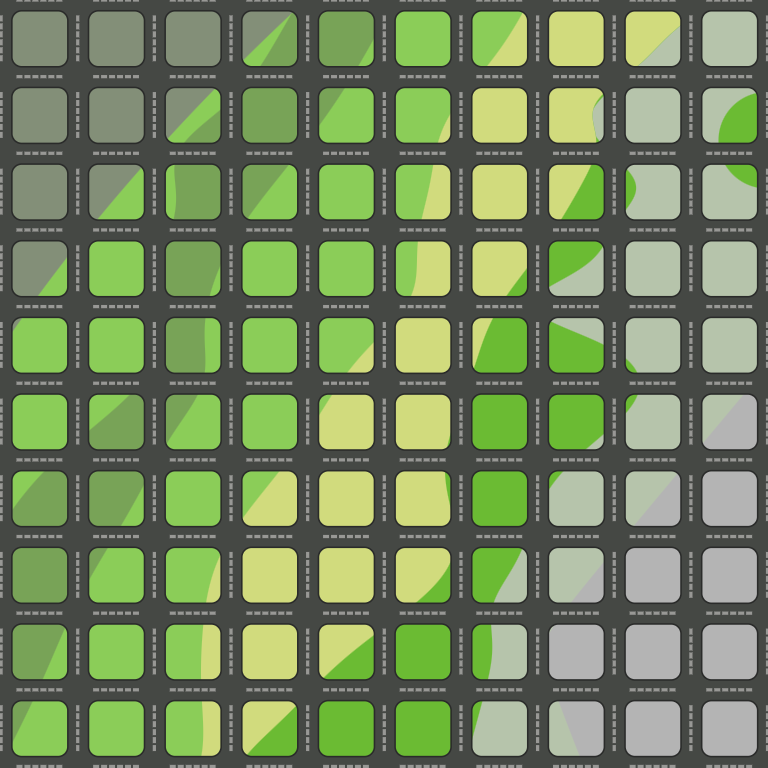
Write a Shadertoy shader that draws this pattern.

```glsl
// City blocks in a ten by ten street grid, tinted by winding diagonal bands of land.

// Smooth bump of height one around a center.
float hump(float y, float center, float width) {
    float d = (y - center) / width;
    return exp(-d * d);
}

float roundedBox(vec2 p, float halfSize, float radius) {
    vec2 q = abs(p) - halfSize + radius;
    return length(max(q, 0.0)) + min(max(q.x, q.y), 0.0) - radius;
}

// Coverage of the region where the distance is negative.
float coverage(float dist, float pixel) {
    return clamp(0.5 - dist / pixel, 0.0, 1.0);
}

// Blends to the next land colour right of a border.
vec3 addBand(vec3 land, vec3 next, float border, float x) {
    float d = border - x;
    return mix(land, next, coverage(d, max(fwidth(d), 1e-4)));
}

// Land colour; borders give x for each y, counted in blocks from the top left.
vec3 landColor(vec2 p) {
    float y = p.y;
    vec3 meadow = vec3(0.545, 0.805, 0.345);
    vec3 vivid = vec3(0.42, 0.735, 0.20);

    float meadowStart = 3.98 - 1.08 * y + 0.045 * y * y;
    float forestStart = 3.89 - 0.57 * y - 0.45 * hump(y, 1.95, 0.6) + 0.8 * hump(y, 4.8, 1.1);
    float forestEnd = 5.14 - 0.515 * y - 0.5 * hump(y, 3.3, 1.5)
                    + 0.2 * hump(y, 5.0, 0.6) - 0.1 * hump(y, 7.8, 1.0);
    float wheatStart = 6.9 - 0.5 * y - 0.3 * hump(y, 1.6, 0.8) + 0.38 * hump(y, 3.9, 0.7)
                     - 0.42 * hump(y, 7.2, 1.2) + 0.7 * hump(y, 10.2, 1.2);
    float vividStart = 8.9 - 0.55 * y + 0.3 * hump(y, 0.0, 0.4) - 0.4 * hump(y, 1.35, 0.45)
                     - 0.2 * hump(y, 4.1, 0.8) + hump(y, 7.4, 1.1) - 0.3 * hump(y, 10.0, 0.6);
    float paleStart = 8.75 - 0.27 * y - 0.65 * hump(y, 1.5, 0.6) + 0.25 * hump(y, 2.45, 0.4)
                    - 0.95 * hump(y, 4.0, 0.45) + 0.95 * hump(y, 5.1, 0.9) - 0.2 * hump(y, 7.9, 0.5);
    float bend = y - 8.4;
    float grayStart = 6.95 - 0.22 * bend + 0.62 * sqrt(bend * bend + 0.06);

    vec3 land = vec3(0.515, 0.56, 0.47);
    land = addBand(land, meadow, meadowStart, p.x);
    land = addBand(land, vec3(0.47, 0.64, 0.34), max(forestStart, meadowStart), p.x);
    land = addBand(land, meadow, forestEnd, p.x);
    land = addBand(land, vec3(0.82, 0.86, 0.49), wheatStart, p.x);
    land = addBand(land, vivid, vividStart, p.x);
    land = addBand(land, vec3(0.715, 0.77, 0.67), max(paleStart, vividStart), p.x);
    land = addBand(land, vec3(0.705), grayStart, p.x);

    // Round grove at the right edge
    float grove = length(p - vec2(9.99, 1.83)) - 0.63;
    return mix(land, vivid, coverage(grove, max(fwidth(grove), 1e-4)));
}

// Six dashes along a street; across is the distance from its middle.
float dashes(float along, float across) {
    float local = mod(along, 0.104) - 0.052;
    return max(max(abs(local) - 0.039, across - 0.021), abs(along) - 0.305);
}

void mainImage(out vec4 fragColor, in vec2 fragCoord) {
    vec2 uv = fragCoord / iResolution.y;
    float pixel = 10.02 / iResolution.y;
    vec2 p = vec2(uv.x, 1.0 - uv.y) * 10.02 - vec2(0.014, 0.0);
    vec2 cell = fract(p) - 0.5;
    vec2 across = 0.5 - abs(cell);

    // Streets and lane marks
    vec3 color = vec3(0.272, 0.282, 0.268);
    float marks = min(dashes(cell.y, across.x), dashes(cell.x, across.y));
    color = mix(color, vec3(0.595, 0.595, 0.585), coverage(marks, pixel));

    // Dark curb, then the land inside it
    float block = roundedBox(cell - 0.006, 0.376, 0.14);
    color = mix(color, vec3(0.165, 0.17, 0.165), coverage(block, pixel));
    color = mix(color, landColor(p), coverage(block + 0.021, pixel));

    fragColor = vec4(color, 1.0);
}
```
